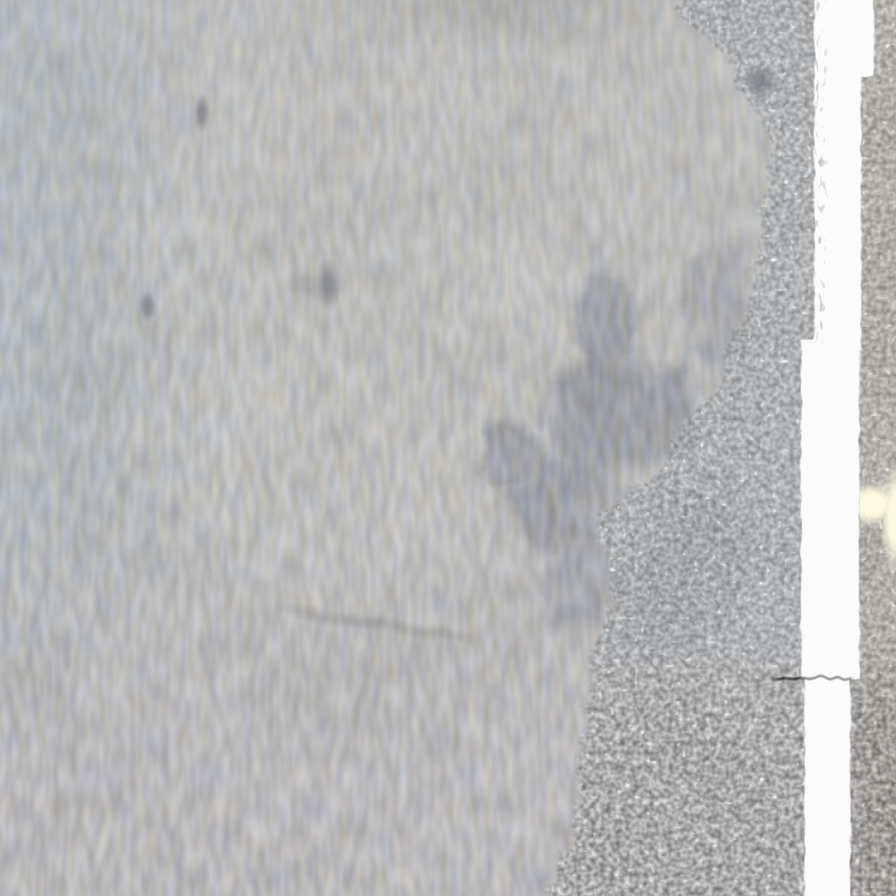
Give the GLSL for this texture, as a Shadertoy shader.

```glsl
// Worn grey asphalt: a smooth streaked patch, coarse gravel, a stain and a painted white line.

vec2 hashGradient(ivec2 cell) {
    uvec2 q = uvec2(cell + 4096) * uvec2(1597334677u, 3812015801u);
    uint n = (q.x ^ q.y) * 1597334677u;
    n = (n ^ (n >> 15)) * 2246822519u;
    float angle = float(n >> 8) / 16777216.0 * 6.28319;
    return vec2(cos(angle), sin(angle));
}

// Gradient noise, roughly -0.7 to 0.7
float noise(vec2 p) {
    ivec2 i = ivec2(floor(p));
    vec2 f = fract(p);
    vec2 u = f * f * f * (f * (f * 6.0 - 15.0) + 10.0);
    float a = dot(hashGradient(i), f);
    float b = dot(hashGradient(i + ivec2(1, 0)), f - vec2(1, 0));
    float c = dot(hashGradient(i + ivec2(0, 1)), f - vec2(0, 1));
    float d = dot(hashGradient(i + ivec2(1, 1)), f - vec2(1, 1));
    return mix(mix(a, b, u.x), mix(c, d, u.x), u.y);
}

float fbm(vec2 p) {
    float sum = 0.0, gain = 1.0;
    for (int i = 0; i < 4; i++) {
        sum += gain * noise(p);
        p = p * 2.03 + 17.3;
        gain *= 0.5;
    }
    return sum;
}

float ellipse(vec2 p, vec2 center, vec2 radius, float feather) {
    return 1.0 - smoothstep(1.0 - feather, 1.0 + feather, length((p - center) / radius));
}

float box(vec2 p, vec4 bounds, float blur) {
    vec2 d = abs(p - 0.5 * (bounds.xy + bounds.zw)) - 0.5 * (bounds.zw - bounds.xy);
    return 1.0 - smoothstep(-blur, blur, max(d.x, d.y));
}

// Right-hand border of the smooth patch at height y
float patchBorder(float y) {
    float x[13] = float[13](0.612, 0.643, 0.652, 0.660, 0.684, 0.672, 0.750,
                            0.806, 0.836, 0.846, 0.862, 0.822, 0.749);
    float t = clamp(y, 0.0, 0.9999) * 12.0;
    int i = int(t);
    return mix(x[i], x[i + 1], smoothstep(0.0, 1.0, fract(t)));
}

// Union of soft blobs, each as center and radius
float stain(vec2 p) {
    vec4 blobs[8] = vec4[8](
        vec4(0.680, 0.630, 0.036, 0.070), vec4(0.675, 0.540, 0.062, 0.070),
        vec4(0.568, 0.492, 0.034, 0.034), vec4(0.622, 0.440, 0.060, 0.060),
        vec4(0.800, 0.655, 0.034, 0.075), vec4(0.740, 0.530, 0.040, 0.055),
        vec4(0.655, 0.355, 0.055, 0.055), vec4(0.770, 0.370, 0.075, 0.085));
    vec2 q = p + 0.022 * vec2(fbm(p * 18.0), fbm(p * 18.0 + 40.0));
    float cover = 0.0;
    for (int i = 0; i < 8; i++) {
        float strength = (i == 4 || i > 5) ? 0.65 : 1.0;
        cover = max(cover, strength * ellipse(q, blobs[i].xy, blobs[i].zw, 0.3));
    }
    return cover;
}

float pits(vec2 p) {
    vec4 marks[5] = vec4[5](
        vec4(0.366, 0.683, 0.010, 0.020), vec4(0.225, 0.874, 0.006, 0.015),
        vec4(0.165, 0.658, 0.007, 0.012), vec4(0.849, 0.909, 0.014, 0.013),
        vec4(0.345, 0.683, 0.022, 0.012));
    float cover = 0.0;
    for (int i = 0; i < 5; i++) {
        float strength = i == 4 ? 0.35 : 0.9;
        cover = max(cover, strength * ellipse(p, marks[i].xy, marks[i].zw, 0.7));
    }
    return cover;
}

vec3 smoothAsphalt(vec2 p) {
    vec3 tone = mix(vec3(0.705, 0.725, 0.740), vec3(0.738, 0.738, 0.732), smoothstep(0.0, 0.35, p.x));
    tone = mix(tone, vec3(0.725, 0.720, 0.728), smoothstep(0.5, 0.1, p.y));
    vec2 q = p + vec2(0.08 * (p.y - 0.5) * (p.x - 0.3), 0.0);
    float streak = noise(q * vec2(120, 34)) + 0.6 * noise(q * vec2(62, 20) + 9.0);
    float hue = noise(q * vec2(85, 26) + 53.0);
    tone += mix(0.095, 0.065, p.y) * streak + 0.045 * hue * vec3(0.7, 0.2, -1.0);
    return tone + 0.025 * fbm(p * 6.0) - 0.05 * ellipse(p, vec2(0.56, 1.0), vec2(0.13, 0.035), 0.8);
}

vec3 coarseAsphalt(vec2 p) {
    float lower = smoothstep(0.30, 0.16, p.y);
    float grit = noise(p * 185.0) + 0.7 * noise(p * 108.0 + 31.0);
    float specks = smoothstep(0.25, 0.65, noise(p * 150.0 + 77.0));
    vec3 tone = mix(vec3(0.685, 0.690, 0.695), vec3(0.665, 0.660, 0.662), lower);
    float shoulder = smoothstep(0.94, 0.965, p.x);
    tone = mix(tone, mix(vec3(0.69, 0.685, 0.66), vec3(0.625, 0.61, 0.595), lower), shoulder);
    return tone + mix(0.18, 0.25, lower) * grit + 0.20 * specks + 0.03 * fbm(p * 9.0);
}

float paintedLine(vec2 p, float blur) {
    vec4 parts[4] = vec4[4](
        vec4(0.909, 0.915, 0.975, 1.100), vec4(0.909, 0.610, 0.961, 0.930),
        vec4(0.894, 0.242, 0.959, 0.622), vec4(0.898, -0.10, 0.949, 0.250));
    vec2 q = p + 0.0025 * vec2(noise(p * 70.0), noise(p * 70.0 + 12.0));
    float cover = 0.0;
    for (int i = 0; i < 4; i++) cover = max(cover, box(q, parts[i], blur));
    float wornSide = smoothstep(0.012, 0.0, abs(p.x - 0.915)) * smoothstep(0.61, 0.64, p.y);
    return cover * (1.0 - 0.6 * wornSide * smoothstep(0.1, 0.4, noise(p * vec2(210, 80))));
}

void mainImage(out vec4 fragColor, in vec2 fragCoord) {
    vec2 p = fragCoord / iResolution.xy;
    float blur = max(0.0015, 1.0 / iResolution.y);

    // Road surface
    float border = patchBorder(p.y) + 0.012 * fbm(p * 35.0);
    float coarse = smoothstep(-0.005, 0.005, p.x - border);
    vec3 color = mix(smoothAsphalt(p), coarseAsphalt(p), coarse);
    color -= stain(p) * mix(vec3(0.115, 0.105, 0.075), vec3(0.05), coarse);
    color = mix(color, vec3(0.46, 0.47, 0.50), 0.75 * pits(p));

    // Faint seam across the smooth patch
    float seam = abs(p.y - 0.318 + 0.16 * (p.x - 0.33) + 0.012 * noise(p * 20.0));
    color -= 0.07 * smoothstep(0.012, 0.0, seam) * box(p, vec4(0.32, 0.2, 0.52, 0.4), 0.03);

    // Paint, pale yellow spill and hairline crack
    color = mix(color, vec3(0.985, 0.985, 0.988), paintedLine(p, blur));
    float spill = max(ellipse(p, vec2(0.973, 0.437), vec2(0.024, 0.019), 0.5),
                      ellipse(p, vec2(1.0, 0.422), vec2(0.014, 0.045), 0.5));
    color = mix(color, vec3(0.99, 0.98, 0.88), spill * (1.0 - box(p, vec4(0.89, 0.3, 0.959, 0.6), blur)));
    float crack = abs(p.y - 0.243 + 0.008 * noise(vec2(p.x * 65.0, 3.0)));
    color -= 0.4 * smoothstep(0.003, 0.0, crack) * box(p, vec4(0.865, 0.2, 0.95, 0.3), 0.006);

    fragColor = vec4(clamp(color, 0.0, 1.0), 1.0);
}
```
